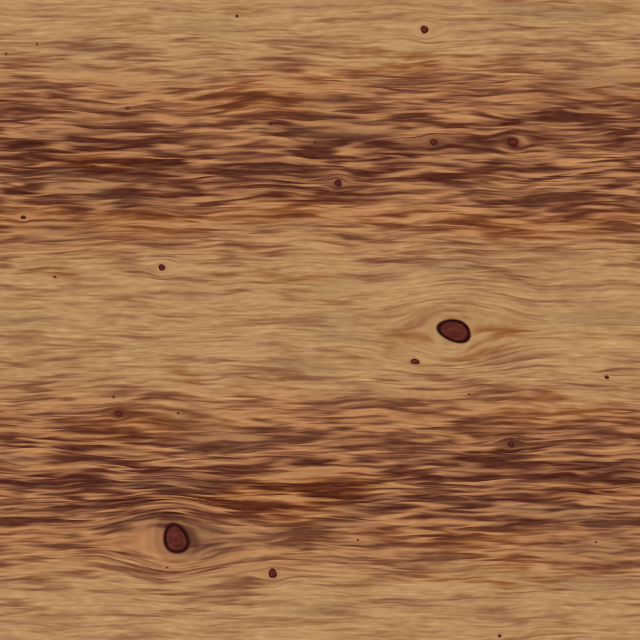
Write a Shadertoy shader that draws this texture.

```glsl
// Rustic wood plank with horizontal grain, two dark heartwood bands and knots.
// Stretched wrapping gradient noise makes the streaks; each knot bends the grain
// coordinate around itself. Every layer repeats a whole number of times, so it tiles.

#define LIGHT_WOOD vec3(0.725, 0.560, 0.378)
#define WARM_WOOD  vec3(0.725, 0.510, 0.335)
#define MID_WOOD   vec3(0.535, 0.345, 0.232)
#define DARK_WOOD  vec3(0.285, 0.130, 0.098)
#define KNOT_CORE  vec3(0.370, 0.165, 0.135)
#define KNOT_RIM   vec3(0.165, 0.065, 0.060)
#define BANDS 2.0
#define KNOT_COUNT 28
#define BIG_KNOT 0.022
#define SMALL_KNOT 0.0075

const float TAU = 6.2831853;

vec2 hash2(vec2 p) {
    vec3 q = fract(p.xyx * vec3(0.1031, 0.1030, 0.0973));
    q += dot(q, q.yzx + 33.33);
    return fract((q.xx + q.yz) * q.zy);
}

float corner(vec2 cell, vec2 offset, vec2 f, vec2 cells) {
    vec2 gradient = hash2(mod(cell + offset, cells) + cells * 1.7) * 2.0 - 1.0;
    return dot(gradient, f - offset);
}

// Gradient noise that wraps over the unit square, about -0.9 to 0.9
float noise(vec2 uv, vec2 cells) {
    vec2 p = uv * cells, i = floor(p), f = p - i;
    vec2 w = f * f * f * (f * (f * 6.0 - 15.0) + 10.0);
    float low  = mix(corner(i, vec2(0, 0), f, cells), corner(i, vec2(1, 0), f, cells), w.x);
    float high = mix(corner(i, vec2(0, 1), f, cells), corner(i, vec2(1, 1), f, cells), w.x);
    return 1.4 * mix(low, high, w.y);
}

// Offset from knot k to the point, by the shortest way around the tile
vec2 knotOffset(vec2 uv, float k, vec2 rnd) {
    vec2 center = vec2(0.275, 0.158) + k * vec2(0.435, 0.325);
    center += (rnd - 0.5) * 0.22 * step(1.5, k);
    return fract(uv - center + 0.5) - 0.5;
}

float knotRadius(float k, float rnd) {
    return k < 1.5 ? BIG_KNOT : mix(0.0014, SMALL_KNOT, rnd * rnd);
}

// Streaks of several sizes, with ragged fibrous ends
float streaks(vec2 g) {
    g.x += 0.045 * noise(g, vec2(6, 190)) + 0.035 * noise(g, vec2(5, 80));
    return 0.22 * noise(g, vec2(3, 19)) + 0.58 * noise(g, vec2(7, 47))
         + 0.66 * noise(g, vec2(12, 84)) + 0.62 * noise(g, vec2(17, 148))
         + 0.50 * noise(g, vec2(25, 236));
}

vec3 woodColor(vec2 g, float halo) {
    // Broad bands decide how many streaks turn dark
    float wobble = 0.022 * noise(g, vec2(2, 5)) + 0.020 * noise(g, vec2(4, 15));
    float band = 0.5 - 0.5 * cos(TAU * BANDS * (g.y + wobble));
    float s = streaks(g);
    float dark = smoothstep(-0.46, 0.62, s + 0.45 * (band - 0.60));
    float tone = 0.03 + (0.24 + 0.62 * band) * dark + 0.05 * s;

    // Fine fibres, short pores and the darkening around knots
    tone += 0.15 * noise(g, vec2(13, 250)) + 0.12 * noise(g, vec2(55, 230));
    tone += 0.07 * noise(g, vec2(4, 120)) + halo;

    vec3 pale = mix(LIGHT_WOOD, WARM_WOOD, smoothstep(0.15, 0.75, band));
    vec3 col = mix(pale, MID_WOOD, min(tone / 0.45, 1.0));
    col = mix(col, DARK_WOOD, clamp((tone - 0.45) / 0.55, 0.0, 1.1));

    // Orange resin and grey weathering in soft patches
    float orange = smoothstep(0.0, 0.55, noise(g, vec2(3, 16)));
    float grey = smoothstep(0.1, 0.6, noise(g + 0.37, vec2(5, 27)));
    col *= mix(vec3(1.0), vec3(1.02, 0.95, 0.80), orange * smoothstep(0.05, 0.4, tone));
    return mix(col, vec3(0.47, 0.36, 0.27), grey * 0.22);
}

void mainImage(out vec4 fragColor, in vec2 fragCoord) {
    vec2 uv = fragCoord / iResolution.xy;
    vec2 grain = uv;
    grain.y += 0.009 * noise(uv, vec2(4, 9)) + 0.0045 * noise(uv, vec2(11, 30));
    grain.y += 0.0012 * noise(uv, vec2(30, 70));

    float halo = 0.0, knotMask = 0.0;
    vec3 knotColor = KNOT_CORE;
    for (int n = 0; n < KNOT_COUNT; n++) {
        float k = float(n);
        vec2 rnd = hash2(vec2(k + 3.0, 17.0)), look = hash2(vec2(k + 9.0, 71.0));
        vec2 d = knotOffset(uv, k, rnd);
        float radius = knotRadius(k, look.x);

        // Part the grain around the knot
        vec2 reach = d / (radius * vec2(3.4, 2.3));
        grain.y -= d.y * exp(-dot(reach, reach));

        // Slightly tilted, uneven oval
        float tilt = (look.y - 0.5) * 0.8;
        float aspect = n == 0 ? 0.90 : n == 1 ? 1.25 : mix(0.85, 1.30, rnd.x);
        vec2 q = mat2(cos(tilt), sin(tilt), -sin(tilt), cos(tilt)) * d;
        q *= vec2(1.0 / aspect, aspect) / radius;
        float angle = atan(q.y, q.x + 1e-5);
        float e = length(q) * (1.0 + 0.05 * sin(3.0 * angle + k) + 0.04 * sin(2.0 * angle));

        // Dark halo with faint growth rings
        float ring = 0.75 + 0.25 * sin(e * 9.0 + k);
        halo += (n == 0 ? 0.50 : 0.28 * rnd.y) * ring * exp(-max(e - 1.0, 0.0) * 1.5);

        // Reddish core inside a dark rim
        float soft = 0.05 + 0.7 / (iResolution.y * radius);
        float mask = 1.0 - smoothstep(1.0 - soft, 1.0 + soft, e);
        float rim = smoothstep(0.60, 0.95, e) + 0.16 * sin(e * 17.0);
        knotColor = mix(knotColor, mix(KNOT_CORE, KNOT_RIM, clamp(rim, 0.0, 1.0)), mask);
        knotMask = max(knotMask, mask);
    }

    vec3 col = woodColor(grain, halo);
    knotColor *= 1.0 + 0.25 * noise(uv, vec2(50, 160));
    fragColor = vec4(clamp(mix(col, knotColor, knotMask), 0.0, 1.0), 1.0);
}
```
